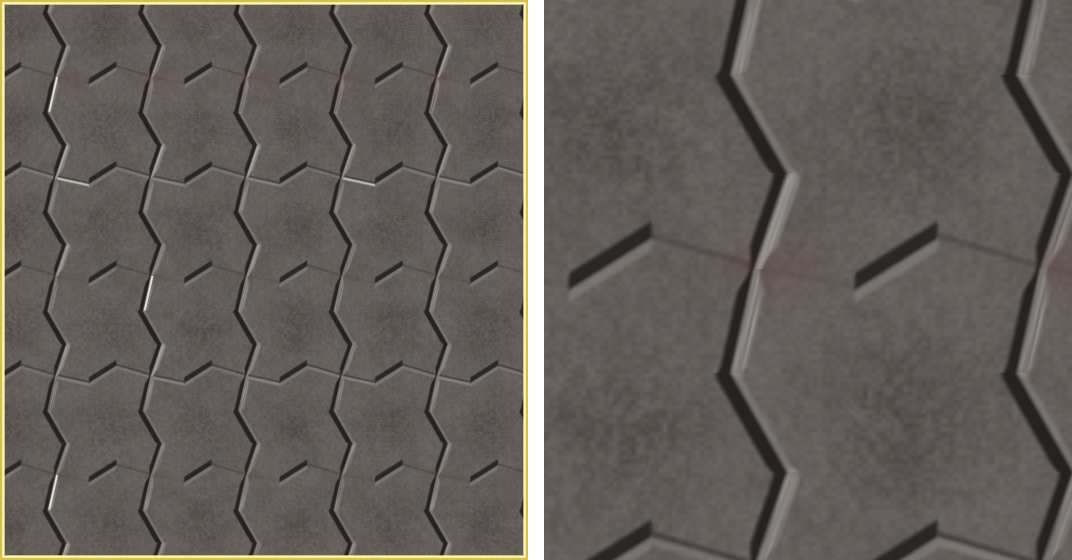
Left, the full canvas; right, a detail of the centre.
This texture is drawn by a Shadertoy shader. Its source:

```glsl
// Grey interlocking stone tiles with bevelled zigzag grooves inside a thin gold frame.

#define PITCH vec2(0.1703, 0.1777)    // tile size, in canvas heights
#define ORIGIN vec2(0.099, 0.138)     // first groove crossing, from the top left
#define FRAME 0.0041                  // width of each frame line
#define DARK_WIDTH 0.0082             // shadowed side of a groove
#define LIGHT_WIDTH 0.0078            // lit side of a groove
#define GROOVE_BLUR 0.0021            // softness of the groove edges
#define GRAIN 0.105                   // strength of the fine stone grain
#define GLINT_COLUMNS 2.0             // long grooves that carry a gleam

const vec3 STONE = vec3(0.392, 0.371, 0.357);
const vec3 SHADOW = vec3(0.145, 0.127, 0.117);
const vec3 LIT = vec3(0.53, 0.51, 0.495);
const vec3 GLINT = vec3(0.95, 0.94, 0.91);
const vec3 RUST = vec3(0.41, 0.29, 0.25);
const vec3 GOLD = vec3(0.84, 0.74, 0.36);
const vec3 PALE_GOLD = vec3(1.0, 0.99, 0.65);

float hash(vec2 p) {
    return fract(sin(dot(p, vec2(127.1, 311.7))) * 43758.5);
}

float noise(vec2 p) {
    vec2 i = floor(p), f = fract(p);
    f = f * f * (3.0 - 2.0 * f);
    return mix(mix(hash(i), hash(i + vec2(1, 0)), f.x),
               mix(hash(i + vec2(0, 1)), hash(i + vec2(1, 1)), f.x), f.y);
}

// Three-part zigzag over t in 0..1: returns offset, slope and segment index.
vec3 zigzag(float t, vec2 corners, vec2 offsets) {
    vec2 a = vec2(0.0), b = vec2(corners.x, offsets.x);
    float segment = 0.0;
    if (t > corners.y) {
        a = vec2(corners.y, offsets.y);
        b = vec2(1.0, 0.0);
        segment = 2.0;
    } else if (t > corners.x) {
        a = b;
        b = vec2(corners.y, offsets.y);
        segment = 1.0;
    }
    float slope = (b.y - a.y) / (b.x - a.x);
    return vec3(a.y + slope * (t - a.x), slope, segment);
}

float band(float d, float from, float to, float soft) {
    return smoothstep(-soft, soft, d - from) * smoothstep(-soft, soft, to - d);
}

// Lays a shadow before the line and a lit edge after it.
vec3 groove(vec3 color, float d, vec2 widths, vec2 strengths, float soft) {
    color = mix(color, SHADOW, strengths.x * band(d, -widths.x, 0.0, soft));
    return mix(color, LIT, strengths.y * band(d, 0.0, widths.y, soft));
}

void mainImage(out vec4 fragColor, in vec2 fragCoord) {
    vec2 p = fragCoord / iResolution.y;
    float aspect = iResolution.x / iResolution.y;
    float pixel = 0.6 / iResolution.y;
    float soft = max(GROOVE_BLUR, pixel);
    vec2 grid = (vec2(p.x, 1.0 - p.y) - ORIGIN) / PITCH;
    vec2 cell = floor(grid), t = fract(grid);
    vec2 crossing = floor(grid + 0.5);
    vec2 near = (grid - crossing) * PITCH;
    float oddRow = mod(crossing.y, 2.0);

    // Stone: fine grain, broad mottling and a darker patch in each tile
    vec2 center = t - vec2(0.53, 0.5);
    float patchShade = exp(-15.0 * dot(center, center));
    float grain = 0.55 * noise(p * 370.0) + 0.45 * noise(p * vec2(210.0, 150.0)) - 0.5;
    vec3 color = STONE + GRAIN * grain * (0.65 + 0.5 * patchShade);
    color += 0.03 * (noise(p * 34.0) - 0.5);
    color -= patchShade * (0.032 + 0.015 * hash(cell));

    // Rust around the crossings of every other row
    vec2 stain = (near - vec2(0.012, 0.0)) / vec2(0.032, 0.011);
    color = mix(color, RUST, 0.35 * (1.0 - oddRow) * exp(-dot(stain, stain)));

    // Cross grooves: a bold slanted notch, joined by thin lines in odd rows
    vec3 path = zigzag(t.x, vec2(0.35, 0.64), vec2(0.013, -0.018));
    float d = (near.y - path.x) * inversesqrt(1.0 + pow(path.y / PITCH.x, 2.0));
    float wear = hash(vec2(cell.x, crossing.y) + 7.3 * path.z);
    float notch = band(t.x, 0.35, 0.64, 0.014);
    float lead = 1.0 - step(0.5, path.z);
    float joined = oddRow * mix(0.4 + 0.3 * wear, 0.8 + 0.2 * wear, lead);
    float crease = mix(mix(0.25, 0.08, lead), 0.45, oddRow);
    color = groove(color, d, vec2(0.0036, 0.0048),
                   vec2(crease, joined) * (1.0 - notch), soft);
    color = groove(color, d, vec2(0.0088, 0.006), vec2(0.9, 0.6) * notch, soft);
    float gleam = lead * step(mod(cell.x, 3.0), 0.5)
                * step(abs(mod(crossing.y, 4.0) - 1.0), 0.5);
    color = mix(color, GLINT, 0.65 * gleam * band(d, 0.0005, 0.0035, soft));

    // Long grooves: steady zigzags that pinch at the crossings
    path = zigzag(t.y, vec2(0.35, 0.68), vec2(-0.014, 0.0195));
    d = (near.x - path.x) * inversesqrt(1.0 + pow(path.y / PITCH.y, 2.0));
    wear = hash(vec2(crossing.x, cell.y) + 3.7 * path.z);
    float pinch = mix(0.4, 1.0, smoothstep(0.0, 0.016, abs(near.y)));
    float slanted = band(t.y, 0.35, 0.68, 0.03);
    vec2 widths = pinch * vec2(DARK_WIDTH, LIGHT_WIDTH)
                * mix(vec2(0.85, 1.05), vec2(1.1, 0.55), slanted);
    float shine = mix(0.6 + 0.4 * wear, 0.55, slanted);
    color = groove(color, d, widths, vec2(0.97, shine), soft);

    // Scratched highlights on the lit edges
    float streak = noise(vec2(d * 600.0, p.y * 40.0)) - 0.5;
    color += 0.14 * streak * (1.0 - slanted) * band(d, 0.0, widths.y, soft);
    float chosen = step(abs(crossing.x - 0.5), 0.5 * GLINT_COLUMNS)
                 * step(mod(crossing.x + 0.5 * cell.y, 2.0), 0.1);
    gleam = path.z == 0.0 ? 0.9 * chosen : 0.3 * wear;
    gleam *= 1.0 - slanted;
    color = mix(color, GLINT, gleam * band(d, 0.001, 0.0045, 0.7 * soft));

    // Frame: gold outside, pale gold inside
    float edge = min(min(p.x, aspect - p.x), min(p.y, 1.0 - p.y));
    color = mix(PALE_GOLD, color, smoothstep(-pixel, pixel, edge - 2.0 * FRAME));
    color = mix(GOLD, color, smoothstep(-pixel, pixel, edge - FRAME));
    fragColor = vec4(color, 1.0);
}
```
